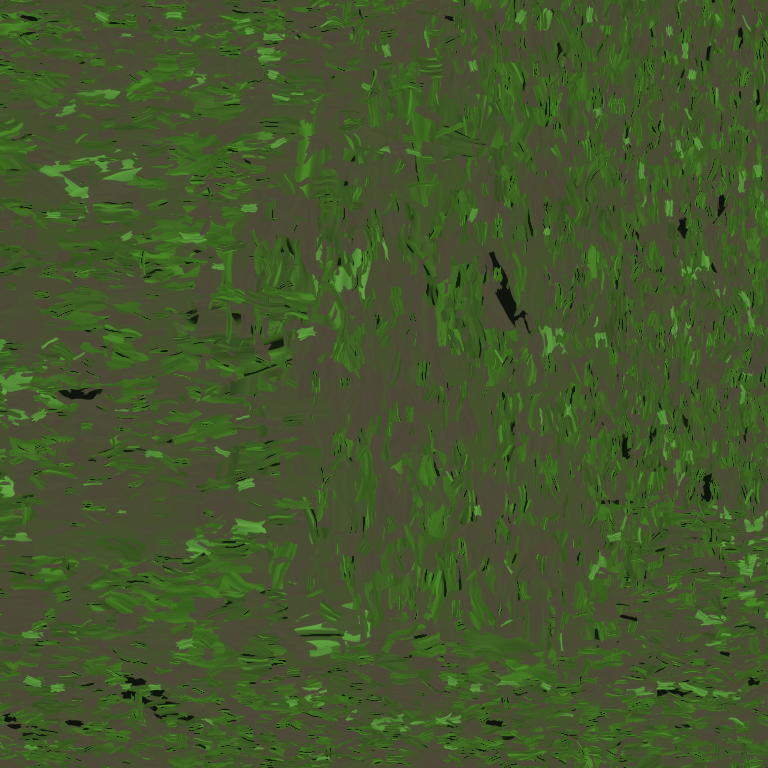
Give the GLSL for this texture, as a three.js fragment shader.

```glsl
// Dense collage of streaked green and grey-brown brush strokes, finer toward the borders.
varying vec2 vUv;

float hash(vec2 p) {
  return fract(sin(dot(p, vec2(127.1, 311.7))) * 43758.5453);
}

float noise(vec2 p) {
  vec2 i = floor(p), f = fract(p);
  f = f * f * (3.0 - 2.0 * f);
  return mix(mix(hash(i), hash(i + vec2(1.0, 0.0)), f.x),
             mix(hash(i + vec2(0.0, 1.0)), hash(i + vec2(1.0, 1.0)), f.x), f.y);
}

// How strongly small strokes take over: right, bottom and top edges
float fineness(vec2 p) {
  float right = smoothstep(0.55, 0.95, p.x);
  float bottom = 1.0 - smoothstep(0.04, 0.18, p.y);
  float top = smoothstep(0.8, 1.0, p.y);
  return max(right, max(bottom, top * 0.7));
}

// Mostly horizontal or vertical, chosen by broad regions, with some tilt
float strokeAngle(vec2 center, vec2 id) {
  float upright = noise(center * vec2(2.5, 4.5) + 3.7) + 0.35 * smoothstep(0.5, 0.8, center.x)
                + 0.25 * (1.0 - smoothstep(0.08, 0.25, abs(center.y - 0.58))) - 0.15;
  float turn = step(hash(id + 4.1), smoothstep(0.3, 0.7, upright));
  float tilt = hash(id + 5.3) - 0.5;
  return turn * 1.5708 + tilt * (0.25 + 4.0 * tilt * tilt);
}

// Paint inside one stroke; q.x runs along it, q.y across
vec3 strokeColor(vec2 q, vec2 id, vec2 center) {
  float kind = hash(id + 6.7);
  float tone = hash(id + 7.9);
  float streak = noise(vec2(q.x * 1.3, q.y * 13.0) + id * 3.7);
  float bristle = noise(vec2(q.x * 2.0, q.y * 34.0) + id * 5.1);
  vec3 brown = mix(vec3(0.305, 0.285, 0.22), vec3(0.27, 0.33, 0.18), tone * tone);
  brown *= 0.96 + 0.06 * streak + 0.03 * bristle;

  vec3 green = mix(vec3(0.23, 0.33, 0.14), vec3(0.24, 0.44, 0.12), tone);
  green *= 0.8 + 0.3 * streak + 0.1 * bristle;
  float vivid = step(0.7, hash(id + 8.3));
  green = mix(green, vec3(0.30, 0.56, 0.16), vivid * smoothstep(0.58, 0.8, streak) * 0.75);
  green = mix(green, brown, smoothstep(0.76, 0.82, bristle) * (1.0 - vivid) * 0.7);
  float dark = step(0.6, hash(id + 9.7)) * (1.0 - smoothstep(0.12, 0.2, streak));
  green = mix(green, vec3(0.04, 0.07, 0.03), dark * 0.9);

  float share = 0.37 + 0.3 * noise(center * 6.0 + 11.0);
  vec3 color = kind < share ? green : brown;
  if (kind > 0.985) color = vec3(0.04, 0.06, 0.035);
  if (kind < 0.018) color = vec3(0.36, 0.62, 0.24) * (0.8 + 0.3 * streak);
  return color;
}

// Lays one jittered grid of strokes over the colour below
vec3 paintLayer(vec3 color, vec2 uv, float cells, float layer) {
  vec2 cell = floor(uv * cells);
  for (int y = -1; y <= 1; y++) {
    for (int x = -1; x <= 1; x++) {
      vec2 home = cell + vec2(float(x), float(y));
      vec2 id = home + layer * 71.3;
      vec2 center = home + 0.1 + 0.8 * vec2(hash(id + 0.3), hash(id + 1.7));
      vec2 place = center / cells;
      float small = smoothstep(3.0, 6.0, layer);
      float presence = mix(0.75, mix(0.2, 0.75, fineness(place)), small);
      if (hash(id + 2.9) > presence) continue;

      // Local frame, bent slightly along its length
      float angle = strokeAngle(place, id);
      float c = cos(angle), s = sin(angle);
      vec2 d = uv * cells - center;
      vec2 q = vec2(c * d.x + s * d.y, c * d.y - s * d.x);
      q.y += (hash(id + 3.1) - 0.5) * 0.5 * q.x * q.x;
      q.y += (noise(q * 3.0 + id) - 0.5) * 0.1;

      // Ragged ends and nearly straight sides
      float thin = hash(id + 10.9);
      vec2 halfSize = vec2(0.35 + 0.35 * hash(id + 11.3), 0.08 + 0.32 * thin * thin);
      halfSize.x += (noise(vec2(q.y * 11.0, layer) + id * 2.3) - 0.5) * 0.3;
      halfSize.y *= 0.8 + 0.4 * noise(vec2(q.x * 4.0, 2.0) + id * 1.9);
      vec2 gap = abs(q) - halfSize;
      float edge = max(gap.x, gap.y) / cells;
      float cover = 1.0 - smoothstep(-0.001, 0.001, edge);
      if (cover > 0.0) color = mix(color, strokeColor(q, id, place), cover * 0.94);
    }
  }
  return color;
}

void main() {
  // Muddy ground under the strokes
  vec3 color = mix(vec3(0.30, 0.285, 0.215), vec3(0.26, 0.34, 0.16), noise(vUv * 14.0));

  // Large strokes first, then ever smaller ones
  float cells = 8.0;
  for (int i = 0; i < 10; i++) {
    color = paintLayer(color, vUv, cells, float(i));
    cells *= 1.26;
  }
  gl_FragColor = vec4(color, 1.0);
}
```
